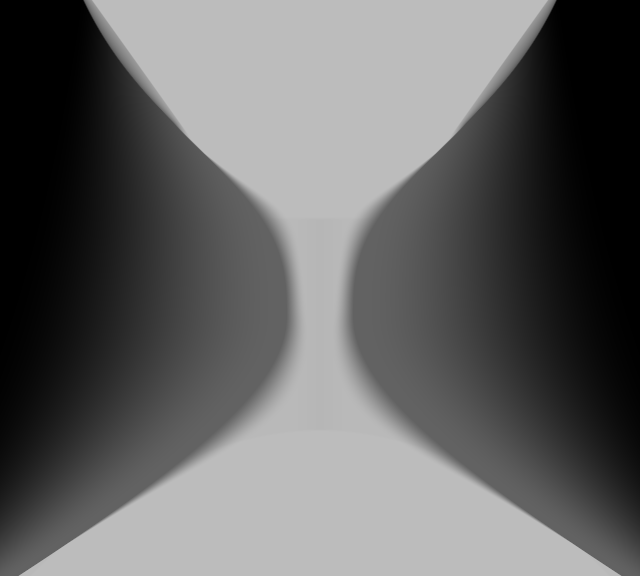
This background is drawn by a WebGL 1 fragment shader. Its source:

```glsl
precision highp float;
// Monochrome hourglass of light flaring between two softly shaded dark curved forms.
uniform vec2 u_resolution;

const float NECK_Y = 0.451;
const float NECK_HALF = 0.0564;

float bump(float y, float center, float radius) {
  float t = (y - center) / radius;
  return exp(-t * t);
}

// Half width of the hourglass: hyperbola below the neck, S-curve above it
float halfWidth(float y) {
  float below = max(NECK_Y - y, 0.0);
  float above = max(y - NECK_Y, 0.0);
  float flare = sqrt(0.188 + 3.063 * below * below) - sqrt(0.188);
  float rise = pow(above / 0.3786, 2.85);
  return NECK_HALF + flare + 0.477 * rise / (1.0 + rise);
}

// Width of the soft fringe inside the silhouette
float fringeWidth(float y) {
  float base = 0.032 * smoothstep(0.0, 0.4, y);
  float swell = 0.054 * bump(y, 0.27, 0.115) + 0.016 * bump(y, 0.621, 0.06);
  return (base + swell) * (1.0 - smoothstep(0.63, 0.76, y));
}

// Grey of the dark forms, fading to black away from the axis
float formShade(float x, float y, float edge) {
  float t = 1.0 - y;
  float black = 0.419 + 0.16 * t + 0.152 * t * t;
  float spread = edge - NECK_HALF;
  float bright = NECK_HALF + 0.01 + spread * mix(1.0, 0.55, smoothstep(0.43, 0.62, y));
  return 0.385 * (1.0 - smoothstep(bright, black, x));
}

void main() {
  vec2 p = gl_FragCoord.xy / u_resolution.y;
  float x = abs(p.x - 0.5 * u_resolution.x / u_resolution.y);
  float y = p.y;
  float px = 1.0 / u_resolution.y;
  float edge = halfWidth(y);
  float shade = formShade(x, y, edge);

  // Light background, slightly dimmer inside the neck
  float neck = smoothstep(-0.003, 0.003, y - 0.253 + x * x)
             * (1.0 - smoothstep(0.618, 0.624, y));
  float light = 0.737 - neck * (0.013 + 0.009 * (1.0 - smoothstep(0.0, 0.045, x)));

  // Grey crescents between the upper curve and its straight chord
  float chord = 0.396 - 0.715 * (1.0 - y);
  float across = clamp((edge - x) / max(edge - chord, px), 0.0, 1.0);
  float crescent = mix(0.3, mix(0.66, 0.6, smoothstep(0.78, 0.92, y)), sqrt(across));
  float crescentMask = smoothstep(-px, px, x - chord) * smoothstep(0.755, 0.79, y);
  light = mix(light, crescent, crescentMask);

  // Soft transition from form to light
  float inset = clamp((edge - x + px) / max(fringeWidth(y), 2.0 * px), 0.0, 1.0);
  float cover = mix(inset * (2.0 - inset), smoothstep(0.0, 1.0, inset), 0.4);
  gl_FragColor = vec4(vec3(mix(shade, light, cover)), 1.0);
}
```
